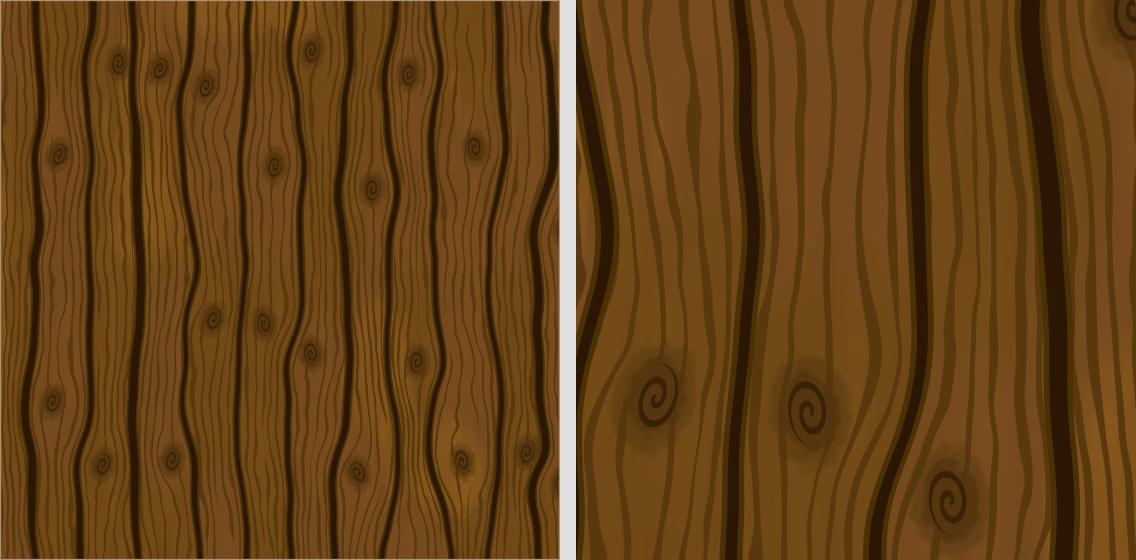
Left: the whole. Right: its middle third, enlarged.
A Shadertoy shader for this texture:

```glsl
// Cartoon wooden planks: vertical wavy boards with dark gaps, grain lines and spiral knots.

const float PLANKS = 11.0;
const float FIRST_GAP = 0.065;
const float GRAINS = 6.0;

const vec3 WOOD        = vec3(0.450, 0.290, 0.090);
const vec3 WOOD_RED    = vec3(0.465, 0.292, 0.120);
const vec3 WOOD_LIGHT  = vec3(0.525, 0.340, 0.110);
const vec3 GRAIN       = vec3(0.345, 0.215, 0.050);
const vec3 GAP_RIM     = vec3(0.290, 0.190, 0.020);
const vec3 GAP_DARK    = vec3(0.165, 0.085, 0.008);
const vec3 KNOT_SHADE  = vec3(0.320, 0.200, 0.050);
const vec3 KNOT_LINE   = vec3(0.220, 0.130, 0.020);
const vec3 EDGE        = vec3(0.670, 0.580, 0.470);

float hash(vec2 p) {
    vec3 q = fract(p.xyx * vec3(0.1031, 0.1030, 0.0973));
    q += dot(q, q.yzx + 33.33);
    return fract((q.x + q.y) * q.z);
}

float noise(vec2 p) {
    vec2 i = floor(p), f = fract(p);
    f = f * f * (3.0 - 2.0 * f);
    return mix(mix(hash(i), hash(i + vec2(1, 0)), f.x),
               mix(hash(i + vec2(0, 1)), hash(i + vec2(1, 1)), f.x), f.y);
}

// Solid inside the half width, with an edge of the given softness
float stroke(float d, float halfWidth, float soft) {
    return 1.0 - smoothstep(halfWidth - soft, halfWidth + soft, d);
}

// Knot centre in xy, presence in z; two slots per plank
vec3 knot(float plank, float slot) {
    vec2 id = vec2(plank + 17.0, slot * 7.0 + 3.0);
    float x = FIRST_GAP + (plank + 0.5 + 0.4 * (hash(id) - 0.5)) / PLANKS;
    float y = mix(0.13, 0.47, hash(id + 31.7)) + slot * 0.45;
    return vec3(x, y, step(hash(id + 73.1), 0.86 - 0.22 * slot));
}

// Plank coordinate: whole numbers are gaps, bent away from every knot
float plankCoord(vec2 p) {
    float x = p.x;
    for (float i = -1.0; i < PLANKS; i++) {
        for (float s = 0.0; s < 2.0; s++) {
            vec3 k = knot(i, s);
            vec2 d = p - k.xy;
            vec2 e = d / vec2(0.050, 0.062);
            x -= k.z * 0.72 * d.x * exp(-dot(e, e));
        }
    }
    float q = (x - FIRST_GAP) * PLANKS;
    q += 0.42 * (noise(vec2(q * 0.9 + 5.0, p.y * 4.0)) - 0.5);
    return q + 0.07 * (noise(vec2(q * 1.5, p.y * 17.0)) - 0.5);
}

// Soft painted patches over the bare boards
vec3 woodColor(vec2 p, float q) {
    float streak = 0.16 * (noise(p * vec2(110.0, 14.0)) - 0.5);
    float patches = noise(p * vec2(7.0, 4.5) + 2.3) + streak;
    float red = noise(vec2(floor(q) * 3.7, p.y * 3.0)) + streak;
    vec3 c = mix(WOOD, WOOD_RED, smoothstep(0.46, 0.54, red));
    float glow = patches - 0.2 * abs(p.y - 0.65);
    c = mix(c, WOOD_LIGHT, 0.45 * smoothstep(0.55, 0.60, glow));
    c = mix(c, WOOD_LIGHT, 0.75 * smoothstep(0.64, 0.69, glow));
    return c * (0.97 + 0.06 * noise(p * vec2(60.0, 9.0)));
}

// Uneven grain lines that taper and break off
float grainMask(vec2 p, float q, float slope, float px) {
    float g = fract(q) * GRAINS;
    g += 0.75 * (noise(vec2(q * 4.0, p.y * 13.0)) - 0.5);
    g += 0.22 * (noise(vec2(q * 9.0, p.y * 42.0)) - 0.5);
    float line = floor(g + 0.5);
    float d = abs(g - line) / (GRAINS * slope);
    vec2 id = vec2(line * 5.3 + floor(q) * 41.0, p.y);
    float taper = smoothstep(0.12, 0.26, noise(id * vec2(1.0, 5.0)));
    float w = (0.0014 + 0.0014 * noise(id * vec2(1.0, 24.0) + 9.0)) * taper;
    return stroke(d, w, px) * smoothstep(0.0, 0.4, taper);
}

// Shaded oval with a curled line in the middle
vec3 paintKnot(vec3 c, vec2 d, float seed, float px) {
    float turn = (seed - 0.5) * 0.7;
    d = mat2(cos(turn), sin(turn), -sin(turn), cos(turn)) * d;
    float rough = 0.005 * (noise(d * 170.0 + seed * 50.0) - 0.5);
    float halo = length(d * vec2(1.0, 0.72)) + rough;
    c = mix(c, KNOT_SHADE, 0.45 * stroke(halo, 0.024, 0.003));
    c = mix(c, KNOT_SHADE, 0.75 * stroke(halo, 0.017, 0.002));
    vec2 e = d * vec2(1.0, 0.62);
    float r = length(e);
    float pitch = 0.0072;
    float coil = r / pitch - atan(e.y, e.x) / 6.28318 + seed;
    float line = abs(fract(coil) - 0.5) * pitch;
    float curl = stroke(line, 0.0013, px) * stroke(r, 0.0125, px);
    return mix(c, KNOT_LINE, curl);
}

void mainImage(out vec4 fragColor, in vec2 fragCoord) {
    vec2 p = fragCoord / iResolution.xy;
    float px = 0.7 / iResolution.y;
    float q = plankCoord(p);
    float slope = max((plankCoord(p + vec2(0.001, 0.0)) - q) / 0.001, 2.0);

    // Boards and grain
    vec3 c = woodColor(p, q);
    c = mix(c, GRAIN, 0.95 * grainMask(p, q, slope, px));

    // Knots
    for (float i = -1.0; i < PLANKS; i++) {
        for (float s = 0.0; s < 2.0; s++) {
            vec3 k = knot(i, s);
            vec2 d = p - k.xy;
            if (k.z > 0.5 && dot(d, d) < 0.003) c = paintKnot(c, d, hash(k.xy * 90.0), px);
        }
    }

    // Gaps of changing width, with an olive rim
    float gap = floor(q + 0.5);
    float gapDist = abs(q - gap) / slope;
    float width = 0.0022 + 0.0026 * hash(vec2(gap + 4.0, 8.0))
                + 0.0028 * noise(vec2(gap * 6.1, p.y * 7.0));
    c = mix(c, GAP_RIM, stroke(gapDist, width + 0.0034, px));
    c = mix(c, GAP_DARK, stroke(gapDist, width, px));

    // Pale border of the sheet
    vec2 side = min(p, 1.0 - p);
    c = mix(c, EDGE, stroke(min(side.x, side.y), 0.002, px));
    fragColor = vec4(c, 1.0);
}
```
